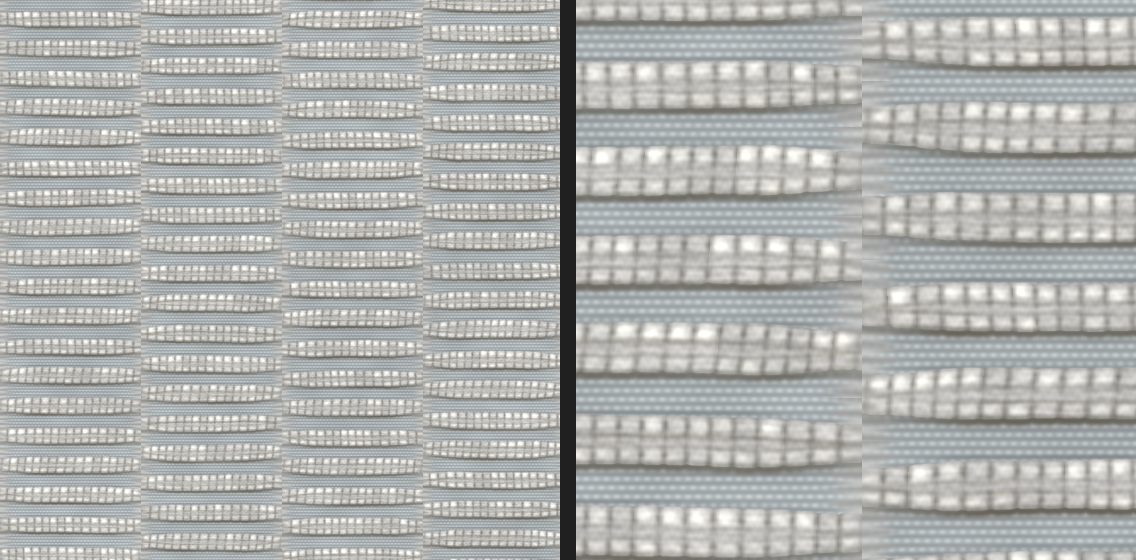
Left: the whole. Right: its middle third, enlarged.
This texture is drawn by a Shadertoy shader. Its source:

```glsl
// Woven pale blue-grey cloth with four staggered columns of beaded, silvery double cords.

const float TAU = 6.2831853;

float hash(vec2 p) {
    p = fract(p * vec2(0.1031, 0.1137));
    p += dot(p, p.yx + 33.33);
    return fract((p.x + p.y) * p.x * 97.3);
}

// Layered sines: smooth irregularity in -1..1
float ripple(vec2 p) {
    return (sin(p.x + 2.0 * sin(p.y)) + sin(1.7 * p.y + 1.3 * sin(2.3 * p.x))) * 0.5;
}

// Fine staggered weave of the ground cloth
vec3 groundCloth(vec2 uv) {
    vec2 w = uv * vec2(165.0, 190.0);
    float stitch = 0.5 + 0.5 * cos(TAU * (w.x + 0.5 * floor(w.y)));
    float pick = 0.5 - 0.5 * cos(TAU * w.y);
    float shade = 0.61 + 0.16 * pick * (0.5 + 0.5 * stitch);
    shade += 0.02 * ripple(uv * vec2(31.0, 43.0));
    return shade * vec3(0.99, 1.03, 1.045);
}

// Glossy bead: cell.x runs along the cord, cell.y across it, both about zero
float bead(vec2 cell, float size) {
    vec2 q = cell / vec2(0.36, size);
    return exp(-dot(q, q));
}

// Soft horizontal line about zero
float line(float distance, float width) {
    return exp(-distance * distance / (width * width));
}

void mainImage(out vec4 fragColor, in vec2 fragCoord) {
    vec2 uv = fragCoord / iResolution.xy;
    float aa = 18.8 / iResolution.y;

    // Column and staggered row; y grows downwards from the band centre
    float u = uv.x * 3.97;
    float column = floor(u);
    float t = fract(u);
    float phase = vec4(0.62, 0.20, 0.68, 0.08)[int(column)];
    float v = (1.0 - uv.y) * 18.8 - phase + 0.03 * ripple(vec2(u * 2.5, uv.y * 9.0));
    float row = floor(v + 0.5);
    float seed = hash(vec2(column + 3.0, row + 11.0));
    float y = v - row + (seed - 0.5) * 0.06;

    // The two cords bow apart slightly between the column ends
    float end = min(t, 1.0 - t);
    float opening = smoothstep(0.0, 0.25, end);
    float split = mix(0.105, 0.145 + 0.025 * seed + 0.006 * column, opening);

    float along = t * 17.0 + 0.2 * sin(row * 2.4 + t * 9.0) + 0.8 * y * (seed - 0.3);
    float beadId = floor(along);
    float bx = fract(along) - 0.5;
    float gap = smoothstep(0.25, 0.5, abs(bx));
    float glint = hash(vec2(beadId + column * 19.0, row + 5.0));
    float glintLow = hash(vec2(beadId + 57.0, row + column * 23.0));
    float halfBand = split + 0.11 - 0.012 * gap + 0.012 * (glintLow - 0.5);

    // Loose pale strands cover the cloth around the seams
    vec3 color = groundCloth(uv);
    float strand = sin(v * 37.0 + 2.0 * sin(t * TAU + row) + 3.0 * seed);
    float seam = 1.0 - smoothstep(0.02, 0.10, end + 0.02 * strand);
    color = mix(color, vec3(0.72, 0.72, 0.71) + 0.085 * strand, seam * 0.8);

    // Long dark line beneath the band, with a soft cast shade
    float below = y - halfBand;
    float patchy = 0.5 + 0.5 * ripple(vec2(u * 5.0 + seed * 20.0, row * 3.1));
    float castLine = line(below - 0.03, 0.05) * mix(0.4, 1.0, opening);
    color *= 1.0 - 0.13 * exp(-max(below, 0.0) * 11.0) * step(0.0, below);
    color = mix(color, vec3(0.40, 0.385, 0.345), castLine * (0.6 + 0.4 * patchy));
    color *= 1.0 - 0.10 * line(y + halfBand + 0.03, 0.04) * opening;

    // Smooth, faintly ribbed body between the cords
    float fibre = ripple(vec2(uv.x * 390.0, v * 23.0));
    float thread = ripple(vec2(uv.x * 70.0 + row, v * 41.0));
    float body = 0.765 - 0.055 * gap + 0.035 * fibre + 0.03 * thread + 0.05 * (glint - 0.5);
    vec3 cord = body * vec3(1.0, 0.995, 0.98);

    // Bright upper bead row and a duller lower one, with small notches
    float topY = y + split;
    float lowY = y - split;
    vec2 shift = vec2(0.25 * (glint - 0.5), 0.05 * (glintLow - 0.5));
    cord -= vec3(0.13, 0.135, 0.15) * gap * (line(topY, 0.085) + 0.9 * line(lowY - 0.02, 0.075));
    cord += vec3(0.24, 0.24, 0.225) * bead(vec2(bx, topY) + shift, 0.08) * (0.25 + 0.9 * glint);
    cord += vec3(0.19, 0.19, 0.17) * bead(vec2(bx, lowY) - shift, 0.055) * (0.1 + 0.9 * glintLow);

    // Horizontal creases inside the cords and warm shade at the lower edge
    float creaseWear = 0.4 + 0.6 * hash(vec2(row + 31.0, column + 7.0));
    cord -= vec3(0.13, 0.135, 0.15) * line(topY - 0.115, 0.04) * creaseWear;
    cord -= vec3(0.09, 0.095, 0.11) * line(lowY + 0.075, 0.03) * (0.3 + 0.7 * patchy);
    cord -= vec3(0.20, 0.205, 0.23) * smoothstep(0.035, 0.12, lowY) * (0.6 + 0.4 * patchy);
    cord -= 0.08 * smoothstep(0.06, 0.115, -topY);

    // Cord ends dissolve into the same strands
    float frayed = 1.0 - smoothstep(0.0, 0.06, end + 0.012 * strand);
    cord = mix(cord, vec3(0.72, 0.715, 0.70) + 0.085 * strand, 0.65 * frayed);

    float band = 1.0 - smoothstep(-aa, aa, abs(y) - halfBand);
    color = mix(color, cord, band);

    // Gentle unevenness of the light
    color *= 1.012 + 0.02 * ripple(uv * 5.0);
    fragColor = vec4(clamp(color, 0.0, 1.0), 1.0);
}
```
